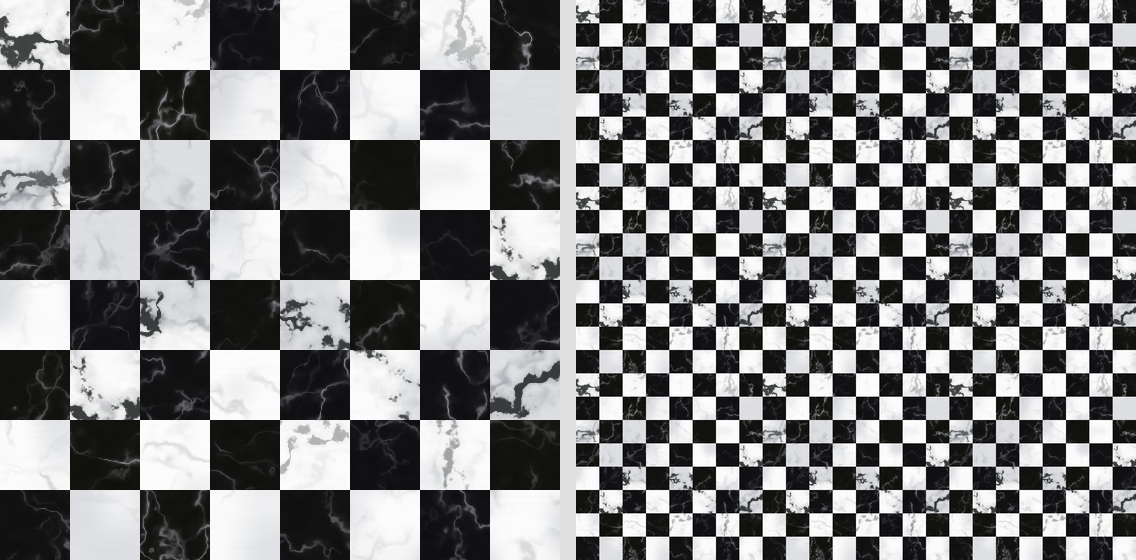
Left: one tile. Right: repeated 3 by 3.
Reproduce this pattern procedurally as a WebGL 1 fragment shader.

```glsl
precision highp float;
// Eight by eight checkerboard of polished black and white marble tiles.
uniform vec2 u_resolution;

float hash(vec2 p) {
  return fract(sin(dot(p, vec2(127.1, 311.7))) * 43758.5);
}

float noise(vec2 p) {
  vec2 i = floor(p), f = fract(p);
  f = f * f * (3.0 - 2.0 * f);
  return mix(mix(hash(i), hash(i + vec2(1.0, 0.0)), f.x),
             mix(hash(i + vec2(0.0, 1.0)), hash(i + 1.0), f.x), f.y);
}

float fbm(vec2 p) {
  float sum = 0.0, amplitude = 0.5;
  for (int i = 0; i < 4; i++) {
    sum += amplitude * noise(p);
    p = mat2(1.6, 1.2, -1.2, 1.6) * p + 5.3;
    amplitude *= 0.5;
  }
  return sum;
}

// Wandering cracks that cross a tile, swelling and fading along their length.
float veins(vec2 p, float seed, float width) {
  float strongest = 0.0;
  for (int i = 0; i < 4; i++) {
    float k = seed + float(i) * 7.3;
    float angle = 6.2832 * hash(vec2(k, 1.0));
    float offset = 0.9 * (hash(vec2(k, 2.0)) - 0.5);
    float bend = 0.9 * (fbm(p * 2.5 + k) - 0.47);
    float d = dot(p - 0.5, vec2(cos(angle), sin(angle))) + bend - offset;
    float w = width * (0.3 + 1.4 * noise(p * 6.0 + k));
    float strength = hash(vec2(k, 3.0)) * smoothstep(0.25, 0.7, noise(p * 2.5 + k * 1.7));
    strongest = max(strongest, strength * exp(-d * d / (w * w)));
  }
  return strongest;
}

vec3 blackMarble(vec2 p, vec2 cell, float seed) {
  float activity = 0.35 + 0.65 * hash(cell + 4.7);
  vec3 color = mix(vec3(0.068, 0.066, 0.052), vec3(0.062, 0.062, 0.078), hash(cell + 8.1));
  color += 0.025 * (fbm(p * 7.0 + seed) - 0.4);
  // Smoky halo, then the bright mineral line with broken edges.
  color += vec3(0.15, 0.15, 0.16) * activity * veins(p, seed, 0.10) * fbm(p * 9.0 + seed) * 1.6;
  float line = veins(p, seed, 0.026) * (0.45 + 1.1 * fbm(p * 14.0 + seed));
  return mix(color, vec3(0.60, 0.60, 0.63), clamp(line * activity * 1.1, 0.0, 0.9));
}

vec3 whiteMarble(vec2 p, vec2 cell, float seed) {
  float tone = 0.5 * hash(cell + 2.3) + 0.6 * noise(p * 1.3 + seed);
  vec3 color = mix(vec3(0.865, 0.872, 0.885), vec3(0.985), smoothstep(0.3, 0.68, tone));
  color += 0.012 * (noise(vec2(p.x * 2.0, p.y * 24.0) + seed) - 0.5);
  // Faint grey veins.
  float faint = veins(p, seed + 40.0, 0.06) * hash(cell + 6.2);
  color -= vec3(0.25, 0.245, 0.235) * faint;
  // A few tiles carry dark, grainy stains with a cloudy rim.
  float stained = smoothstep(0.74, 0.84, hash(cell + 11.9));
  float rim = veins(p, seed + 60.0, 0.18);
  float grain = fbm(p * 8.0 + seed) + 0.25 * noise(p * 34.0);
  color -= vec3(0.30, 0.29, 0.28) * stained * rim * grain;
  float core = smoothstep(0.62, 0.82, veins(p, seed + 60.0, 0.11) * 0.7 + grain * 0.6);
  return mix(color, vec3(0.17, 0.18, 0.18), 0.9 * stained * core * smoothstep(0.1, 0.4, rim));
}

void main() {
  vec2 grid = gl_FragCoord.xy / u_resolution * 8.0;
  vec2 cell = floor(grid), p = fract(grid);
  float seed = 5.0 + 80.0 * hash(cell + 1.5);

  // Signed distance to the joints on each axis, smoothed over one pixel.
  vec2 joint = 2.0 * (abs(fract(grid * 0.5 + 0.25) - 0.5) - 0.25);
  vec2 side = clamp(joint * u_resolution / 4.0, -1.0, 1.0);
  float white = 0.5 - 0.5 * side.x * side.y;

  vec3 color = mix(blackMarble(p, cell, seed), whiteMarble(p, cell, seed), white);
  gl_FragColor = vec4(clamp(color, 0.0, 1.0), 1.0);
}
```
